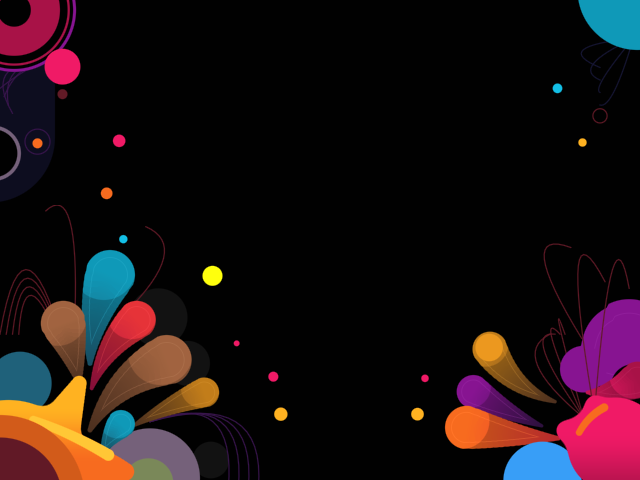
A Shadertoy shader for this background:

```glsl
const vec2 CANVAS = vec2(7.68, 5.76);
const int CURVE_STEPS = 16;
const float THREAD_WIDTH = .007;
const vec3 INK = vec3(.002), SMOKE = vec3(.07), NAVY = vec3(.05, .05, .12);
const vec3 PINK = vec3(.94, .1, .4), RED = vec3(.9, .2, .22), WINE = vec3(.38, .1, .15);
const vec3 CRIMSON = PINK * .7, VIOLET = vec3(.53, .08, .57), PLUM = vec3(.22, .08, .3);
const vec3 TEAL = vec3(.06, .6, .72), DEEP_TEAL = vec3(.12, .38, .48), SKY = vec3(.22, .62, .97);
const vec3 ORANGE = vec3(.97, .42, .12), AMBER = vec3(1, .7, .13), YELLOW = vec3(1, 1, .05);
const vec3 GOLD = vec3(.76, .49, .1), BROWN = vec3(.63, .39, .25), MAUVE = vec3(.46, .38, .48);
const vec3 UMBER = BROWN * .6;
const vec3 DOT_COLORS[4] = vec3[4](PINK, AMBER, TEAL * 1.25, ORANGE);
// Centre and radius; the colours repeat in turn
const vec3 DOTS[10] = vec3[10](
  vec3(1.43, 4.07, .075), vec3(3.37, .79, .08), vec3(1.48, 2.89, .05), vec3(1.28, 3.44, .07),
  vec3(3.28, 1.24, .06), vec3(5.01, .79, .076), vec3(6.69, 4.7, .058), vec3(.45, 4.04, .06),
  vec3(5.1, 1.22, .045), vec3(6.99, 4.05, .05));
vec2 pos;
vec3 color;
float pixelSize;
float cover(float d) { return clamp(.5 - d / pixelSize, 0., 1.); }
void paint(float d, vec3 c) { color = mix(color, c, cover(d)); }
float disc(float x, float y, float r) { return length(pos - vec2(x, y)) - r; }
void ball(float x, float y, float r, vec3 c) { paint(disc(x, y, r), c); }
void ring(float d, float w, vec3 c) { paint(abs(d) - w, c); }
float blend(float a, float b, float k) {
  float h = max(k - abs(a - b), 0.);
  return min(a, b) - h * h / k * .25;
}
// Tapered quadratic curve: distance and position along it
vec2 taper(vec2 a, vec2 b, vec2 c, float r0, float r1) {
  vec2 best = vec2(99, 0), from = a;
  float n = float(CURVE_STEPS);
  for (int i = 0; i < CURVE_STEPS; i++) {
    float t = float(i + 1) / n;
    vec2 to = mix(mix(a, b, t), mix(b, c, t), t), e = to - from;
    float h = clamp(dot(pos - from, e) / dot(e, e), 0., 1.), along = (float(i) + h) / n;
    float d = length(pos - from - e * h) - mix(r0, r1, along);
    if (d < best.x) best = vec2(d, along);
    from = to;
  }
  return best;
}
void thread(float ax, float ay, float bx, float by, float cx, float cy, vec3 c) {
  paint(taper(vec2(ax, ay), vec2(bx, by), vec2(cx, cy), THREAD_WIDTH, THREAD_WIDTH).x, c);
}
vec2 tube(float ax, float ay, float cx, float cy, float bend, float r0, float r1) {
  vec2 a = vec2(ax, ay), c = vec2(cx, cy), d = c - a;
  return taper(a, (a + c) * .5 + bend * vec2(-d.y, d.x), c, r0, r1);
}
void petal(float ax, float ay, float cx, float cy, float bend, float r, vec3 root, vec3 tip) {
  vec2 s = tube(ax, ay, cx, cy, bend, r * .1, r);
  float lit = cover(disc(cx - r * .25, cy + r * .3, r * 1.3));
  float vein = cover(abs(s.x + .3 * r) - THREAD_WIDTH * .6);
  paint(s.x, mix(mix(root, tip, s.y) * mix(.8, 1., lit), tip + .15, .3 * vein));
}
void topCorners() {
  paint(length(pos - vec2(-.12, max(pos.y, 4.11))) - .78, NAVY);
  for (float f = 0.; f < 1.; f += .25) {
    thread(.75, 5., .5 - f, 5.1, .2 * f, 4.7 - .4 * f, PLUM);
    thread(7.6, 5.3, 6.6 + f, 5.2 - f, 7.2, 4.95 - .6 * f, NAVY * 1.7);
  }
  // Nested rings
  float d = disc(.17, 5.64, .55);
  paint(d - .19, INK);
  ring(d - .175, .018, VIOLET);
  ring(d - .105, .014, CRIMSON);
  paint(d, CRIMSON); paint(d + .35, INK);
  ball(.75, 4.96, .215, PINK); ball(.75, 4.63, .06, WINE);
  d = disc(-.08, 3.92, .31);
  paint(d, INK); ring(d, .022, MAUVE);
  ring(disc(.45, 4.06, .15), THREAD_WIDTH, PLUM);
  // Teal corner
  ball(7.65, 5.88, .72, TEAL);
  ring(disc(7.2, 4.37, .085), THREAD_WIDTH, WINE);
}
void leftBouquet() {
  ball(1.9, 1.95, .35, SMOKE); ball(2.25, 1.4, .27, SMOKE); ball(2.53, .24, .22, SMOKE);
  for (float f = 0.; f < 1.; f += .3) {
    thread(.85, 1.3, .3, 3.5 - .7 * f, .25 * f, 1.75, WINE);
    thread(1.8, .7, 3.2 - .4 * f, 1.1, 3.1 - .4 * f, -.1, PLUM);
  }
  thread(.9, 2., .95, 3.6, .55, 3.23, WINE); thread(1.5, 2., 2.3, 2.8, 1.75, 3.04, WINE);
  petal(1.08, 1.4, 1.32, 2.46, .1, .3, DEEP_TEAL, TEAL);
  petal(1.1, 1.1, 1.64, 1.92, .15, .23, CRIMSON, RED);
  petal(.95, 1.15, .76, 1.88, -.05, .27, UMBER, BROWN);
  petal(1.08, .6, 2., 1.44, .2, .3, UMBER, BROWN);
  petal(1.6, .65, 2.45, 1.05, .05, .18, UMBER, GOLD);
  ball(.24, 1.16, .38, DEEP_TEAL);
  ball(1.8, .02, .6, MAUVE); ball(1.78, -.04, .3, mix(GOLD, TEAL, .4));
  petal(1.22, .3, 1.45, .67, .1, .17, DEEP_TEAL, TEAL);
  // Orange splash with two arms
  float splash = blend(disc(.1, 0., .96), tube(.65, .5, .95, 1.16, 0., .3, .09).x, .15);
  splash = blend(splash, tube(.8, .2, 1.5, .1, .1, .3, .11).x, .15);
  paint(splash, mix(ORANGE, AMBER, smoothstep(.2, .9, pos.y)));
  paint(tube(.4, .72, 1.3, .3, .05, .05, .07).x, AMBER + .08);
  ball(0., -.24, 1.02, ORANGE * .85); ball(0., -.24, .75, WINE);
}
void rightBouquet() {
  for (float f = 0.; f < 1.; f += .3)
    thread(7., .75, 6.1 + .5 * f, 1.5 + f, 6.6 + .2 * f, 1.75, WINE);
  thread(6.98, 1.7, 6.15, 3.05, 6.85, 2.79, WINE);
  petal(7., 1.2, 7.55, 1.61, .1, .56, VIOLET, VIOLET);
  ball(7., 1.33, .28, VIOLET); ball(7.6, 1.12, .27, INK);
  petal(7.05, 1.05, 7.65, 1.2, -.15, .22, PINK, CRIMSON);
  thread(7.1, 1., 6.7, 3.45, 7.26, 2.38, WINE); thread(7.15, 1., 7.35, 3.4, 7.55, 2.3, WINE);
  petal(6.66, .94, 5.88, 1.57, .2, .21, UMBER, GOLD); ball(5.87, 1.59, .165, GOLD * 1.22);
  petal(6.5, .65, 5.68, 1.06, .05, .2, PLUM, VIOLET);
  petal(6.7, .5, 5.6, .63, .03, .26, RED, ORANGE);
  ball(6.51, -.01, .47, SKY);
  // Pink vessel with neck and lip
  float vessel = blend(disc(7.38, .42, .57), disc(6.77, .6, .08), .25);
  vessel = blend(vessel, disc(7.13, .92, .08), .15);
  paint(vessel, mix(CRIMSON, PINK, smoothstep(-.3, .6, pos.y)));
  paint(tube(6.95, .57, 7.25, .87, .15, .04, .05).x, ORANGE);
}
void mainImage(out vec4 fragColor, in vec2 fragCoord) {
  pos = fragCoord / iResolution.xy * CANVAS;
  pixelSize = 1.2 * CANVAS.y / iResolution.y;
  color = INK;
  if (pos.y > 3.3) topCorners();
  else if (pos.x < 3.3) leftBouquet();
  else if (pos.x > 5.) rightBouquet();
  // Floating dots
  for (int i = 0; i < 10; i++) ball(DOTS[i].x, DOTS[i].y, DOTS[i].z, DOT_COLORS[i % 4]);
  ball(2.55, 2.45, .12, YELLOW); ball(2.84, 1.64, .035, PINK);
  fragColor = vec4(color, 1);
}
```
